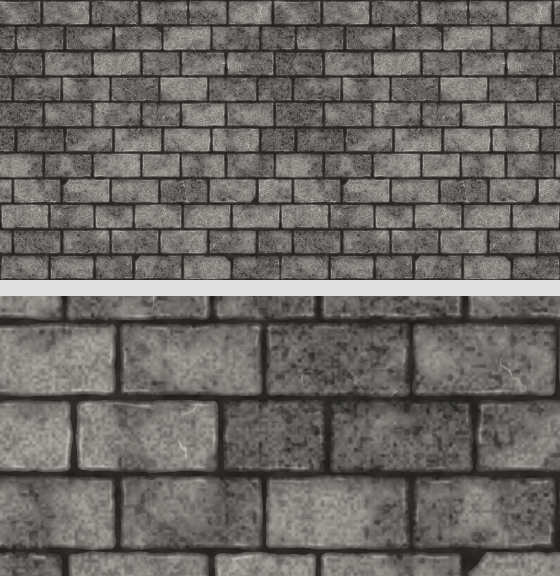
Top: the whole. Bottom: its middle third, enlarged.
Write a WebGL 2 fragment shader that draws this texture.

```glsl
#version 300 es
precision highp float;
// Weathered grey stone brick wall: eleven staggered courses, tiled twice across.

uniform vec2 u_resolution;
out vec4 fragColor;

const float TILES_ACROSS = 2.0;
const float COURSES = 11.0;
const float PITCH = 0.1745;      // regular brick length, in tiles
const float LONG_CUT = 0.034;    // length removed from the short bricks
const float SMALL_CUT = 0.013;
const float HALF_GAP = 0.0022;
const vec3 STONE_TINT = vec3(1.02, 0.995, 0.96);
const vec3 MORTAR = vec3(0.15, 0.14, 0.132);

float hash(vec2 p) {
    vec3 q = fract(p.xyx * 0.1031);
    q += dot(q, q.yzx + 33.33);
    return fract((q.x + q.y) * q.z);
}

// Value noise that wraps at the tile border.
float noise(vec2 uv, float cells) {
    vec2 p = uv * cells;
    vec2 i = floor(p);
    vec2 f = p - i;
    f = f * f * (3.0 - 2.0 * f);
    vec2 a = mod(i, cells);
    vec2 b = mod(i + 1.0, cells);
    return mix(mix(hash(a), hash(vec2(b.x, a.y)), f.x),
               mix(hash(vec2(a.x, b.y)), hash(b), f.x), f.y);
}

float fbm(vec2 uv, float cells) {
    float sum = 0.0;
    float weight = 0.533;
    for (int octave = 0; octave < 4; octave++) {
        sum += weight * noise(uv, cells);
        cells *= 2.0;
        weight *= 0.5;
    }
    return sum;
}

// Course spacing: first joint, index of the long cut, index of the small cut.
vec3 courseSpacing(float row) {
    if (mod(row, 2.0) > 0.5) {
        bool shifted = row < 8.0 && mod(row, 4.0) < 1.5;
        return vec3(shifted ? 0.057 : 0.046, 6.0, 6.0);
    }
    if (row < 1.0) return vec3(0.149, 4.0, 5.0);
    return row < 8.0 ? vec3(0.156, 3.0, 4.0) : vec3(0.176, 2.0, 1.0);
}

float jointAt(float k, vec3 course) {
    return course.x + PITCH * k - LONG_CUT * step(course.y, k) - SMALL_CUT * step(course.z, k);
}

float roundedBox(vec2 p, vec2 halfSize, float radius) {
    vec2 q = abs(p) - halfSize + radius;
    return length(max(q, 0.0)) + min(max(q.x, q.y), 0.0) - radius;
}

// Brick outline with ragged sides and one worn corner.
float brickDistance(vec2 p, vec2 halfSize, vec2 id, float ragged) {
    float d = roundedBox(p, halfSize - HALF_GAP - 0.0012 * hash(id + 7.0), 0.007);
    vec2 corner = sign(vec2(hash(id + 11.0), hash(id + 17.0)) - 0.5);
    float chip = hash(id + 23.0) > 0.94 ? 0.02 : 0.005;
    float cut = 0.7 * dot(p * corner, vec2(1.0)) - 0.7 * (halfSize.x + halfSize.y) + chip;
    return max(d, cut) + 0.006 * (ragged - 0.5);
}

// Pale wandering fracture, present on some bricks only.
float fracture(vec2 p, vec2 halfSize, vec2 id, float wander, float breaks) {
    float angle = 6.283 * hash(id + 31.0);
    float shift = halfSize.x * mix(0.15, 0.65, hash(id + 37.0));
    float gap = abs(dot(p, vec2(cos(angle), sin(angle))) - shift + 0.09 * (wander - 0.5));
    float present = step(0.45, hash(id + 41.0));
    return present * smoothstep(0.35, 0.6, breaks) * (1.0 - smoothstep(0.0004, 0.0026, gap));
}

// Soot gathers beside the tile border and along the lowest course.
float sootAt(vec2 c) {
    float side = smoothstep(0.3, 0.47, abs(fract(c.x) - 0.5));
    float band = smoothstep(0.15, 0.26, c.y) * (1.0 - smoothstep(0.5, 0.66, c.y));
    return side * band + 0.6 * smoothstep(0.88, 0.95, c.y);
}

void main() {
    vec2 wall = gl_FragCoord.xy / u_resolution * vec2(TILES_ACROSS, 1.0);
    vec2 tile = vec2(fract(wall.x), 1.0 - wall.y);
    float pixel = 0.7 / u_resolution.y;

    // Find the brick under this point.
    float row = min(floor(tile.y * COURSES), COURSES - 1.0);
    vec3 course = courseSpacing(row);
    float x = tile.x < course.x ? tile.x + 1.0 : tile.x;
    float k = 0.0;
    for (int i = 1; i < 6; i++) k += step(jointAt(float(i), course), x);
    float left = jointAt(k, course);
    float right = jointAt(k + 1.0, course);
    vec2 center = vec2(0.5 * (left + right), (row + 0.5) / COURSES);
    vec2 halfSize = 0.5 * vec2(right - left, 1.0 / COURSES);
    vec2 local = vec2(x, tile.y) - center;
    vec2 id = vec2(k, row) + 3.0;

    // Wear layers.
    float broad = fbm(tile, 17.0);
    float fine = fbm(tile, 60.0);
    float grain = noise(tile, 256.0);
    float pits = smoothstep(0.6, 0.85, noise(tile + 0.37, 150.0));
    float d = brickDistance(local, halfSize, id, fbm(tile, 36.0));
    float dirt = 0.15 * (hash(id) - 0.5) + 0.11 * sootAt(center) + 0.05 * smoothstep(-0.02, 0.0, d);
    float grime = smoothstep(0.45, 0.62, 0.58 * broad + 0.34 * fine + 0.08 * grain + dirt);
    float ridge = (d + 0.005) / 0.0018;
    float rim = exp(-ridge * ridge) * smoothstep(0.48, 0.72, noise(tile, 42.0));

    // Stone tone, shaded towards its edges and below the course above.
    float tone = 0.555 + 0.04 * (hash(id + 5.0) - 0.5) - 0.17 * grime;
    tone += 0.2 * (fine - 0.5) + 0.17 * (grain - 0.5) - pits * mix(0.05, 0.11, grime);
    tone += 0.14 * rim + 0.15 * fracture(local, halfSize, id, broad, fine);
    tone *= mix(0.62, 1.0, smoothstep(0.0, 0.006, -d));
    float overhang = pow(hash(id + 47.0), 2.0);
    tone *= 1.0 - 0.4 * overhang * (1.0 - smoothstep(0.0, 0.03, local.y + halfSize.y));

    float face = 1.0 - smoothstep(-pixel, pixel, d);
    vec3 color = mix(MORTAR * (0.7 + 0.8 * fine), tone * STONE_TINT, face);
    fragColor = vec4(color, 1.0);
}
```
